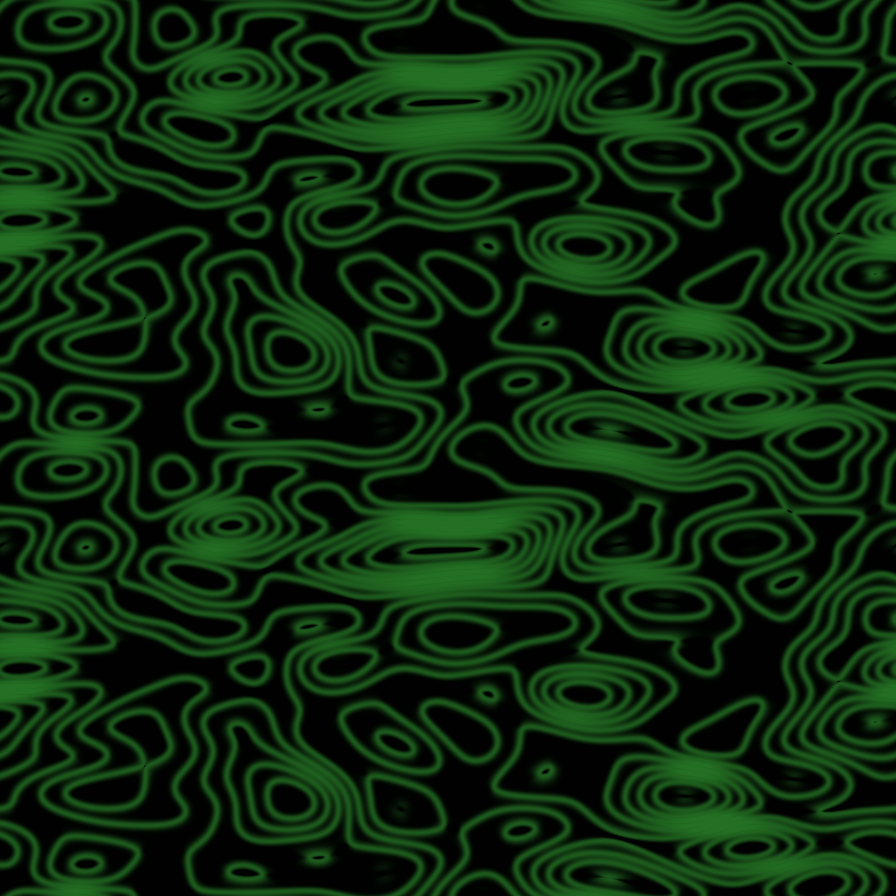
Reproduce this pattern procedurally as a three.js fragment shader.

```glsl
varying vec2 vUv;

const float TAU = 6.2831853;

float hash(vec2 p) {
  return fract(sin(dot(p, vec2(12.71, 31.17))) * 437.58);
}

// Layered sines with whole frequencies, so the terrain tiles without seams.
// Returns height in contour steps (x) and its slope across one tile (yz).
vec3 terrain(vec2 p) {
  vec3 sum = vec3(0.0);
  for (float i = 0.0; i <= 8.0; i++) {
    for (float j = -8.0; j <= 8.0; j++) {
      if (i == 0.0 && j <= 0.0) continue; // mirrored waves
      vec2 freq = vec2(i, j);
      float amplitude = 0.49 * exp(-dot(freq, freq) / 30.0);
      float phase = TAU * (dot(freq, p) + hash(freq));
      sum += amplitude * vec3(sin(phase), TAU * freq * cos(phase));
    }
  }
  return sum;
}

// Soft cross-section of one contour line
float glow(float dist) {
  float r = dist / 0.0034;
  return exp(-0.5 * r * r);
}

void main() {
  // One tile across, two down
  vec2 tiles = vec2(1.0, 2.0);
  vec3 land = terrain(vUv * tiles);

  // Dividing by the slope keeps the line width even
  float slope = length(land.yz * tiles) + 0.001;
  float level = fract(land.x);
  float line = glow(level / slope) + glow((1.0 - level) / slope);

  // Crowded lines merge into a slightly brighter band
  vec3 green = vec3(0.11, 0.345, 0.11);
  gl_FragColor = vec4(vec3(0.0, 0.004, 0.0) + green * min(line, 1.25), 1.0);
}
```
